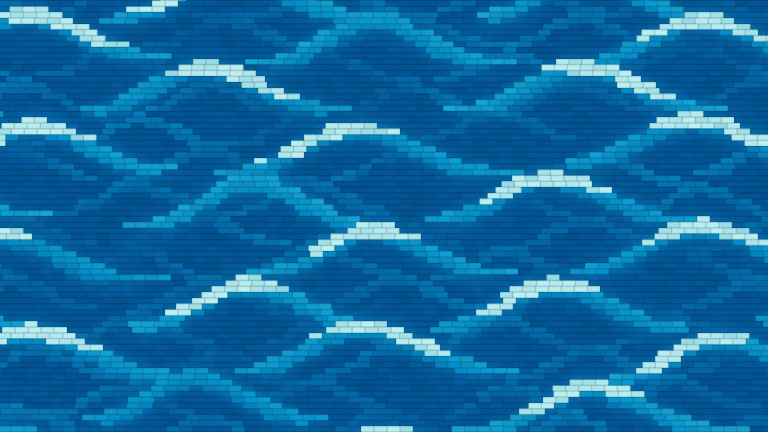
A Shadertoy shader for this pattern:

```glsl
// Rolling sea laid in thin brick tiles: staggered bell-shaped waves with pale
// foam crests over fainter wavelets. Waves are evaluated once per tile, so
// their outlines step along the courses; a smooth halo is added around them.

#define TILE vec2(0.030, 0.0135)       // tile width and height, canvas height = 1
#define WAVE_PITCH vec2(0.79, 0.120)   // spacing of the large waves
#define RIPPLE_PITCH vec2(0.43, 0.077) // spacing of the faint wavelets
#define RIPPLE_SIZE 0.65
#define FIRST_CREST vec2(0.05, 0.972)
#define WAVE_HEIGHT 0.120
#define BAND 0.043                     // thickness of the blue band
#define FOAM 0.034                     // thickness of the foam
#define JOINT 0.0030                   // softness of the joints
#define DEEP vec3(0.01, 0.33, 0.58)
#define FOAM_SHADE vec3(0.56, 0.84, 0.89)
#define FOAM_LIGHT vec3(0.74, 0.94, 0.95)

float hash(vec2 c) {
    vec3 q = fract(vec3(c.xyx) * vec3(0.1031, 0.1030, 0.0973));
    q += dot(q, q.yzx + 33.33);
    return fract((q.x + q.y) * q.z);
}

// Blue ramp from deep water (0) to bright swell (1).
vec3 water(float v) {
    vec3 c = mix(DEEP, vec3(0.02, 0.45, 0.69), clamp(v * 3.0, 0.0, 1.0));
    c = mix(c, vec3(0.02, 0.56, 0.78), clamp(v * 3.0 - 1.0, 0.0, 1.0));
    return mix(c, vec3(0.09, 0.64, 0.82), clamp(v * 3.0 - 2.0, 0.0, 1.0));
}

// Staggered wave lattice; returns band brightness, foam and halo.
vec3 waves(vec2 p, vec2 pitch, float size, float seed) {
    vec3 result = vec3(0.0);
    float nearRow = floor((FIRST_CREST.y - p.y) / pitch.y + 0.5);
    for (int j = -2; j <= 1; j++) {
        float row = nearRow + float(j);
        float start = FIRST_CREST.x + 0.58 * pitch.x * mod(row, 2.0);
        float nearCol = floor((p.x - start) / pitch.x + 0.5);
        for (int i = -1; i <= 1; i++) {
            vec2 id = vec2(nearCol + float(i), row);
            vec2 key = id + 50.0 + seed;
            float a = hash(key);
            float b = hash(key + 17.3);
            float c = hash(key + 41.9);

            // Jittered crest, with a longer slope on the right.
            vec2 crest = vec2(start + id.x * pitch.x, FIRST_CREST.y - row * pitch.y);
            crest += (vec2(a, b) - 0.5) * pitch * vec2(0.18, 0.30);
            vec2 q = (p - crest) / size;
            float s = q.x / (mix(0.15, 0.18, c) * (q.x > 0.0 ? 1.18 : 1.0));
            float depth = -q.y - WAVE_HEIGHT * (1.0 - exp(-s * s));

            // Band tapers at both ends; foam sits on its upper edge.
            float taper = 1.0 - smoothstep(0.8, 2.1, abs(s));
            float thick = BAND * taper;
            float under = step(0.0, depth);
            float band = under * step(depth, thick);
            float shade = mix(1.0, 0.58, clamp(depth / BAND, 0.0, 1.0));
            float span = 1.0 - smoothstep(0.35, 1.0, abs(s - (b - 0.5) * 0.9));
            float foam = under * step(depth, FOAM * span) * step(0.16, c);
            float spread = (depth - 0.5 * BAND) / 0.034;
            float halo = exp(-spread * spread) * taper;
            result = max(result, vec3(band * shade * mix(0.8, 1.0, a), foam, halo));
        }
    }
    return result;
}

// Faint wavelets vary in strength along slow layered sines.
float rippleStrength(vec2 p) {
    float n = sin(p.x * 5.3 + p.y * 9.1) + sin(p.x * 9.7 - p.y * 14.3 + 1.7);
    return 0.30 + 0.09 * n;
}

vec3 tiledSea(vec2 p, float halo) {
    // Brick courses, each shifted by its own amount.
    float course = floor(p.y / TILE.y);
    float shift = hash(vec2(course + 9.0, 3.0));
    vec2 grid = vec2(p.x / TILE.x + shift, p.y / TILE.y);
    vec2 tile = floor(grid);
    vec2 local = grid - tile;
    vec2 centre = (tile + 0.5 - vec2(shift, 0.0)) * TILE;
    float grain = hash(tile + 70.0);

    // Water, wavelets and foam.
    vec3 wave = waves(centre, WAVE_PITCH, 1.0, 0.0);
    float ripple = waves(centre, RIPPLE_PITCH, RIPPLE_SIZE, 130.0).x;
    float level = max(wave.x, ripple * rippleStrength(centre));
    level = max(level, 0.30 * halo);
    vec3 color = water(level) * mix(0.96, 1.04, grain);
    color = mix(color, mix(FOAM_SHADE, FOAM_LIGHT, sqrt(grain)), wave.y);

    // Joints: clear between courses, faint between neighbours.
    vec2 edge = min(local, 1.0 - local) * TILE;
    vec2 joint = 1.0 - smoothstep(vec2(0.0), vec2(JOINT), edge);
    color *= 1.0 - 0.17 * joint.y;
    color *= 1.0 - joint.x * mix(0.05, 0.16, max(level, wave.y));
    return color;
}

void mainImage(out vec4 fragColor, in vec2 fragCoord) {
    float halo = waves(fragCoord / iResolution.y, WAVE_PITCH, 1.0, 0.0).z;
    vec3 color = vec3(0.0);
    // Four samples per pixel smooth the tile edges.
    for (int k = 0; k < 4; k++) {
        vec2 offset = vec2(float(k % 2), float(k / 2)) * 0.5 - 0.25;
        color += tiledSea((fragCoord + offset) / iResolution.y, halo);
    }
    fragColor = vec4(color * 0.25, 1.0);
}
```
